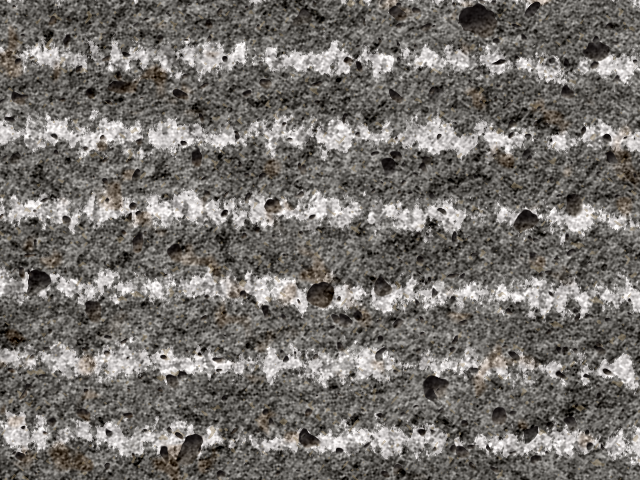
A WebGL 1 fragment shader for this texture:

```glsl
precision highp float;
// Weathered porous stone crossed by six pale, broken, chalky horizontal bands.
// Rough ground comes from lit fractal noise, bands from a folded row coordinate,
// and pores from four jittered cell grids of shrinking size.

uniform vec2 u_resolution;

#define BAND_GAP 0.159
#define BAND_START 0.090
#define BAND_SLOPE 0.017
#define BAND_HALF 0.022
#define PORE_CELLS 3.6
#define PORE_CHANCE 0.24
#define RELIEF 2.6
#define GRAIN 0.42
#define STONE vec3(0.385, 0.375, 0.36)
#define CHALK vec3(0.83, 0.815, 0.81)
#define SHADOW vec3(0.08, 0.065, 0.065)
#define RUST vec3(0.43, 0.32, 0.21)

const vec2 LIGHT = vec2(-0.35, 0.94);
const mat2 TURN = mat2(1.62, 1.22, -1.22, 1.62);

float hash(vec2 p) {
  return fract(sin(dot(p, vec2(127.1, 311.7))) * 43758.5);
}

float noise(vec2 p) {
  vec2 i = floor(p), f = fract(p);
  f = f * f * (3.0 - 2.0 * f);
  return mix(mix(hash(i), hash(i + vec2(1.0, 0.0)), f.x),
             mix(hash(i + vec2(0.0, 1.0)), hash(i + vec2(1.0, 1.0)), f.x), f.y);
}

// Each octave is turned so that the lattice does not show.
float fbm(vec2 p) {
  float sum = 0.0, amp = 0.45;
  for (int i = 0; i < 5; i++) {
    sum += amp * noise(p);
    p = TURN * p + 17.3;
    amp *= 0.62;
  }
  return sum;
}

// Signed distance to the nearest pore, position along the light, pore id.
vec3 poreLayer(vec2 p, float cells, float chance, float seed) {
  vec2 g = p * cells, cell = floor(g);
  vec3 best = vec3(9.0, 0.0, 0.0);
  for (int y = -1; y <= 1; y++) {
    for (int x = -1; x <= 1; x++) {
      vec2 id = cell + vec2(float(x), float(y));
      vec2 key = id + seed;
      if (hash(key) < chance) {
        vec2 jitter = vec2(hash(key + 3.7), hash(key + 8.1));
        vec2 d = g - id - 0.2 - 0.6 * jitter;
        float size = hash(key + 12.9);
        float radius = mix(0.09, 0.25, size * size);
        float turn = 3.14 * hash(key + 21.3);
        vec2 axis = vec2(cos(turn), sin(turn));
        float squash = mix(1.0, 1.8, hash(key + 30.5));
        float dist = length(vec2(dot(d, axis), squash * dot(d, vec2(-axis.y, axis.x)))) - radius;
        if (dist < best.x) best = vec3(dist, dot(d, LIGHT) / radius, hash(key + 41.2));
      }
    }
  }
  best.x /= cells;
  return best;
}

// Coverage of the pale deposit: crisp crusts inside a thin dusting.
float chalkBand(vec2 p) {
  float row = (p.y + BAND_SLOPE * p.x - BAND_START) / BAND_GAP;
  float index = floor(row + 0.5);
  float sway = (noise(vec2(p.x * 4.0, index * 7.3)) - 0.5) * 0.02;
  float dist = abs((row - index) * BAND_GAP + sway);
  float width = BAND_HALF * mix(0.35, 1.4, noise(vec2(p.x * 9.0, index * 5.1 + 40.0)));
  float depth = width - dist + (fbm(p * vec2(46.0, 30.0)) - 0.54) * 0.11;
  float crust = smoothstep(-0.003, 0.007, depth);
  float dusting = smoothstep(-0.018, 0.016, depth);
  return 0.6 * crust + 0.4 * dusting;
}

void main() {
  vec2 p = gl_FragCoord.xy / u_resolution.y;
  float pixel = 1.0 / u_resolution.y;

  // Lit rough ground with lumps, fine grain and shallow pits
  vec2 turned = TURN * p;
  float lit = (fbm(p * 14.0) - fbm((p + LIGHT * 0.003) * 14.0)) * RELIEF;
  float lumps = (noise(turned * 13.0) - noise((turned + TURN * LIGHT * 0.011) * 13.0)) * 0.2;
  float grain = (noise(turned * 106.0) - 0.5) * GRAIN;
  float pits = smoothstep(0.76, 0.88, noise(turned * 24.0 + 5.0));
  float tone = lit + lumps + grain + 0.1 * (noise(p * 6.0) - 0.5) - 0.17 * pits;
  vec3 color = STONE + tone;

  // Chalk bands, broken by streaks and grain
  float streak = noise(p * vec2(70.0, 30.0) + 60.0);
  float chalk = chalkBand(p) * (0.5 + 0.5 * smoothstep(0.15, 0.5, streak + grain * 0.7));
  color = mix(color, CHALK + tone * 0.8, chalk);

  // Small rust stains toward the left and scattered tan crystals
  float stain = smoothstep(0.62, 0.8, noise(turned * 8.0 + 80.0) - 0.12 * p.x);
  color = mix(color, RUST + tone, 0.35 * stain * smoothstep(0.5, 0.75, noise(p * 33.0)));
  float crystal = smoothstep(0.84, 0.93, noise(turned * 55.0 + 33.0));
  color = mix(color, vec3(0.6, 0.53, 0.4), 0.45 * crystal);

  // Pores: sharp shaded upper lip, softer lit lower wall and rim
  vec2 warp = vec2(noise(p * 27.0), noise(p * 27.0 + 9.0)) - 0.5;
  vec2 chip = vec2(noise(turned * 40.0 + 4.0), noise(turned * 40.0 + 19.0)) - 0.5;
  vec2 q = p + warp * 0.019 + chip * 0.007;
  for (int i = 0; i < 4; i++) {
    float level = float(i);
    float chance = PORE_CHANCE + 0.04 * level;
    vec3 pore = poreLayer(q, PORE_CELLS * pow(1.9, level), chance, 13.0 * level + 5.0);
    float below = 1.0 - smoothstep(-0.9, -0.1, pore.y);
    float soft = pixel + 0.003 * below;
    float inside = 1.0 - smoothstep(-soft, soft, pore.x);
    float rim = (1.0 - smoothstep(0.0, 0.009, pore.x)) * below;
    color += 0.15 * rim * (1.0 - inside);
    float shallow = pore.z * (1.0 - 0.15 * level);
    float wallLight = 1.0 - smoothstep(-0.9, 0.6, pore.y - 1.1 * shallow + 0.25);
    float rusty = 0.6 * hash(vec2(pore.z, level)) * (1.0 - 0.5 * p.x);
    vec3 wall = mix(STONE * 0.9, RUST * 0.9, rusty) + tone * 0.8;
    color = mix(color, mix(SHADOW + tone * 0.2, wall, wallLight), inside);
  }

  gl_FragColor = vec4(clamp(color, 0.0, 1.0), 1.0);
}
```
